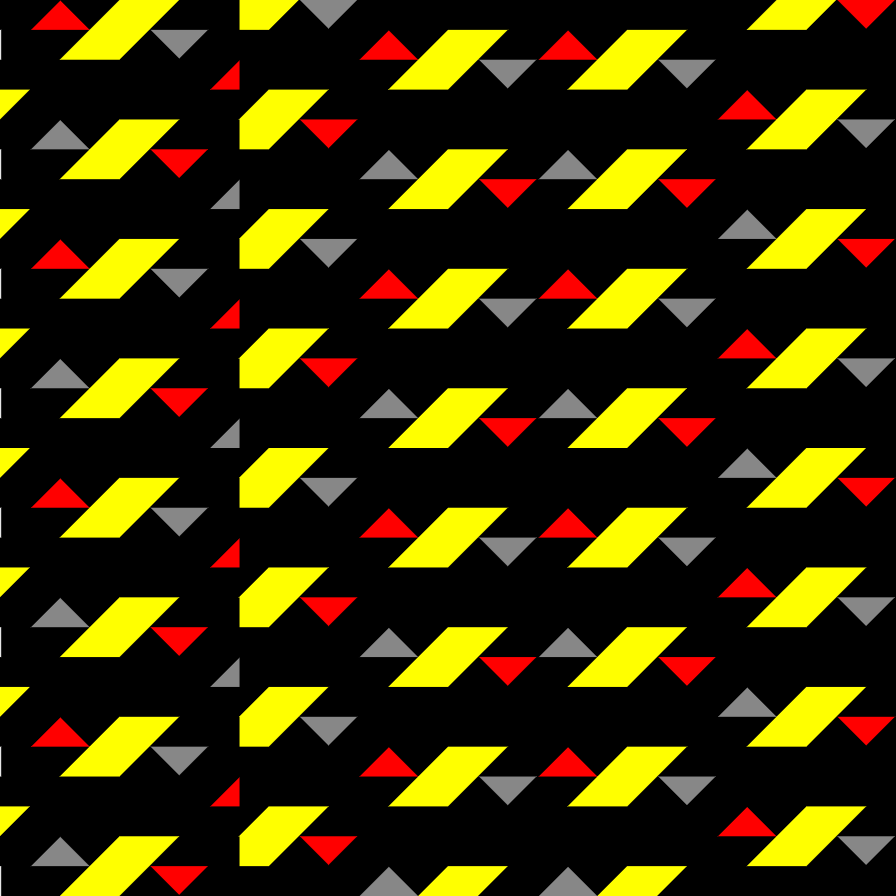
Reproduce this pattern procedurally as a three.js fragment shader.

```glsl
varying vec2 vUv;

const vec3 YELLOW = vec3(1.0, 1.0, 0.0);
const vec3 RED = vec3(1.0, 0.0, 0.0);
const vec3 GRAY = vec3(0.53);

float coverage(float dist, float blur) {
  return clamp(0.5 - dist / blur, 0.0, 1.0);
}

// Slanted bar with a triangle on either side, 6 wide and 2 high
vec3 motif(vec2 q, float swap, float wings, float blur) {
  float bar = max((abs(q.x + q.y - 4.0) - 1.0) * 0.707, abs(q.y - 1.0) - 1.0);
  float upward = max((abs(q.x - 1.02) - q.y + 0.02) * 0.707, q.y - 1.0);
  float downward = max((abs(q.x - 5.0) + q.y - 1.96) * 0.707, 1.0 - q.y);
  vec3 color = YELLOW * coverage(bar, blur);
  color += wings * mix(RED, GRAY, swap) * coverage(upward, blur);
  color += wings * mix(GRAY, RED, swap) * coverage(downward, blur);
  return color;
}

// Column of motifs every 4 units, clipped to a span; triangle colours alternate
vec3 column(vec2 p, vec2 span, vec2 origin, float wings, float blur) {
  vec2 q = p - origin;
  float row = floor((q.y + 1.0) / 4.0);
  q.y -= 4.0 * row;
  float clip = coverage(span.x - p.x, blur) * coverage(p.x - span.y, blur);
  return clip * motif(q, mod(row, 2.0), wings, blur);
}

void main() {
  // 30 units per side, y measured downward
  vec2 p = vec2(vUv.x, 1.0 - vUv.y) * 30.0;
  float blur = max(fwidth(p.y), 0.0001);

  // Cut columns on the left
  vec3 color = column(p, vec2(-1.0, 1.0), vec2(-4.0, 3.0), 0.0, blur);
  color += column(p, vec2(1.0, 7.0), vec2(1.0, 0.0), 1.0, blur);
  color += column(p, vec2(7.0, 8.02), vec2(7.0, 2.0), 1.0, blur);
  color += column(p, vec2(8.02, 12.0), vec2(6.0, 7.0), 1.0, blur);

  // Whole columns, the last one lower
  for (int i = 2; i < 5; i++) {
    float left = 6.0 * float(i);
    float top = i == 4 ? 3.0 : 1.0;
    color += column(p, vec2(left, left + 6.0), vec2(left, top), 1.0, blur);
  }

  // Pale slivers on the left border
  float sliver = max(p.x - 0.04, abs(mod(p.y, 4.0) - 1.5) - 0.5);
  color += vec3(0.9) * coverage(sliver, blur);

  gl_FragColor = vec4(min(color, 1.0), 1.0);
}
```
